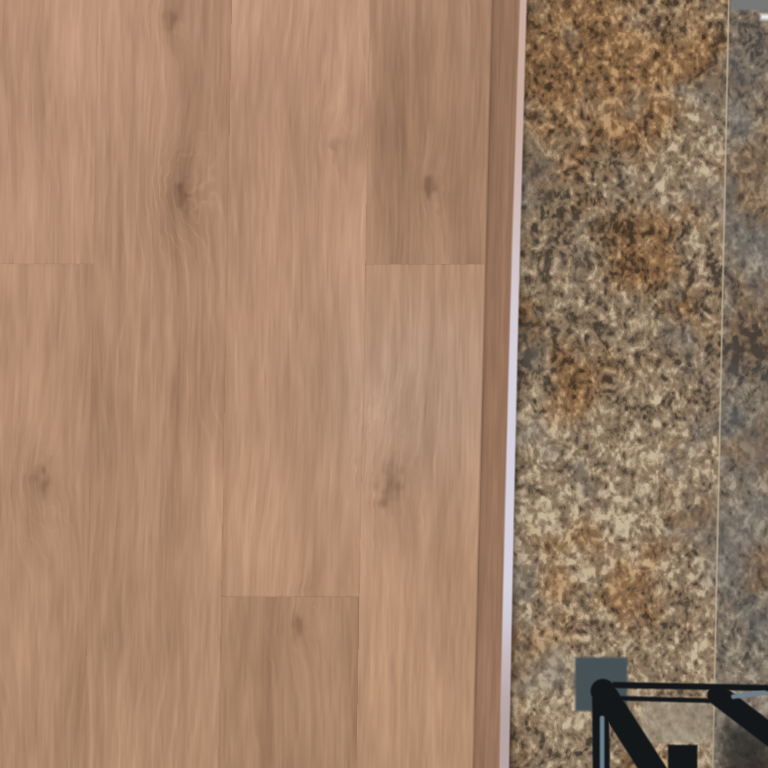
Reproduce this texture procedurally as a Shadertoy shader.

```glsl
// Wood plank floor beside a speckled stone slab, split by a pale metal strip,
// with a dark bracket at lower right. Grain and stone are layered value noise;
// knots bend the grain; hard parts are distance functions.

float hash(vec2 p) {
    vec3 q = fract(p.xyx * 0.1031);
    q += dot(q, q.yzx + 33.33);
    return fract((q.x + q.y) * q.z);
}

float noise(vec2 p) {
    vec2 i = floor(p), f = fract(p);
    f = f * f * (3.0 - 2.0 * f);
    return mix(mix(hash(i), hash(i + vec2(1, 0)), f.x),
               mix(hash(i + vec2(0, 1)), hash(i + 1.0), f.x), f.y);
}

float fbm(vec2 p) {
    float sum = 0.0, amp = 0.53;
    for (int i = 0; i < 4; i++) {
        sum += amp * noise(p);
        p = mat2(1.6, 1.2, -1.2, 1.6) * p + 7.3;
        amp *= 0.5;
    }
    return sum;
}

// Octaves without rotation keep the fibres upright.
float fibre(vec2 p) {
    return 0.5 * noise(p) + 0.3 * noise(p * 2.1 + 9.0) + 0.2 * noise(p * 4.3 + 4.0);
}

float segment(vec2 p, vec2 a, vec2 b) {
    vec2 d = b - a;
    return length(p - a - d * clamp(dot(p - a, d) / dot(d, d), 0.0, 1.0));
}

float box(vec2 p, vec2 center, vec2 halfSize) {
    vec2 d = abs(p - center) - halfSize;
    return length(max(d, 0.0)) + min(max(d.x, d.y), 0.0);
}

float cover(float d, float soft) { return 1.0 - smoothstep(-soft, soft, d); }

vec3 wood(vec2 p) {
    // Planks lean slightly left toward the bottom.
    float s = p.x + 0.018 * (1.0 - p.y);
    int id = int(step(0.128, s) + step(0.302, s) + step(0.482, s));
    float joint = vec4(0.656, -1, 0.223, 0.656)[id];
    float upper = cover(joint - p.y, 0.002);
    float light = mix(vec4(0.97, 0.98, 0.93, 1.02)[id], vec4(1.02, 0.99, 1.02, 0.92)[id], upper);
    float seed = float(id) * 13.7 + step(joint, p.y) * 5.3;

    // Knots: position, radius, strength.
    vec4 knots[7] = vec4[7](
        vec4(0.237, 0.75, 0.014, 1), vec4(0.053, 0.37, 0.014, 1),
        vec4(0.506, 0.368, 0.02, 1), vec4(0.388, 0.185, 0.012, 0.9),
        vec4(0.56, 0.758, 0.01, 0.8), vec4(0.223, 0.98, 0.012, 0.9),
        vec4(0.437, 0.81, 0.012, 0.6));
    vec2 wobble = 0.9 * vec2(noise(p * 90.0), noise(p * 90.0 + 31.0)) - 0.45;
    float bend = 0.0;
    for (int i = 0; i < 7; i++) {
        vec2 d = (p - knots[i].xy) / (knots[i].z * vec2(1, 2)) + wobble;
        float r2 = dot(d, d);
        bend += knots[i].w * exp(-r2 * 0.22);
        light -= knots[i].w * (0.16 * exp(-r2 * 3.0) + 0.07 * exp(-r2 * 0.3));
    }

    vec2 g = vec2(s + 0.012 * bend + 0.012 * noise(p * vec2(9, 5) + seed), p.y);
    light += 0.17 * fibre(g * vec2(28, 3) + seed) + 0.14 * fibre(g * vec2(130, 9) + seed)
           + 0.06 * noise(g * vec2(330, 30) + seed) + 0.09 * fbm(p * 6.0) - 0.2;

    // Arched growth lines, strongest in the second plank.
    float growth = g.x * 45.0 + bend * 2.2 + 3.0 * fibre(p * vec2(14, 4) + seed);
    float arch = smoothstep(0.32, 0.5, abs(fract(growth) - 0.5));
    light += (id == 1 ? 0.06 : 0.03) * noise(p * 8.0 + seed) * (arch - 0.4);

    // Faint seams, end joints and a soft sheen.
    float seam = min(min(abs(s - 0.128), abs(s - 0.302)), abs(s - 0.482));
    light -= 0.04 * (cover(seam - 0.001, 0.002) + cover(abs(p.y - joint) - 0.001, 0.002));
    light -= 0.05 * exp(-abs(s - 0.12) * 90.0) * (1.0 - p.y);
    float sheen = length(p - vec2(0.55, 0.49));
    vec3 col = mix(vec3(0.67, 0.525, 0.415), vec3(0.69, 0.54, 0.44), p.y);
    col = mix(col, vec3(0.69, 0.57, 0.49), 0.7 * exp(-sheen * sheen * 60.0));
    return col * pow(vec3(max(light, 0.1)), vec3(1, 1.12, 1.24));
}

vec3 stone(vec2 p) {
    vec2 q = p + 0.005 * vec2(noise(p * 60.0), noise(p * 60.0 + 17.0));
    float level = 0.85 * fbm(q * vec2(120, 100)) + 0.3 * noise(q * vec2(230, 190))
                + 0.35 * fbm(p * vec2(9, 11) + 3.0) - 0.27;
    level += 0.07 * cover(p.y - 0.46, 0.06) - 0.07 * exp(-abs(p.y - 0.53) * 20.0);
    vec3 col = mix(vec3(0.29, 0.25, 0.21), vec3(0.54, 0.46, 0.37), smoothstep(0.15, 0.5, level));
    col = mix(col, vec3(0.78, 0.71, 0.6), smoothstep(0.45, 0.85, level));
    float rust = smoothstep(0.4, 0.7, fbm(p * 12.0 + 41.0) + 0.25 * (p.y - 0.6));
    col *= mix(vec3(1), vec3(0.95, 0.84, 0.72), rust);
    return mix(col, vec3(0.42), 0.35 * smoothstep(0.5, 0.75, fbm(p * 16.0 + 80.0)));
}

void mainImage(out vec4 fragColor, in vec2 fragCoord) {
    vec2 p = fragCoord / iResolution.xy;
    float t = 1.0 - p.y;
    float trimLeft = 0.64 - 0.025 * t;
    float stripLeft = 0.677 - 0.034 * t + 0.007 * t * t;
    float stripRight = 0.686 - 0.029 * t + 0.006 * t * t;
    float slabSeam = 0.949 - 0.021 * t;

    // Stone, grayer beyond its bright seam, shadowed along the strip.
    vec3 slab = stone(p);
    slab = mix(slab, slab * 0.72 + vec3(0.09, 0.1, 0.11), cover(slabSeam - p.x, 0.0015));
    slab = mix(slab, vec3(0.74, 0.68, 0.58), 0.8 * cover(abs(p.x - slabSeam) - 0.0012, 0.0015));
    slab *= 1.0 - (0.2 + 0.3 * t) * exp(-max(p.x - stripRight, 0.0) * 170.0);
    slab = mix(slab, vec3(0.47), cover(box(p, vec2(0.98, 0.996), vec2(0.028, 0.01)), 0.004));
    slab = mix(slab, vec3(0.92), cover(box(p, vec2(1, 0.978), vec2(0.01, 0.004)), 0.004));

    // Floor, brown trim and pale strip.
    vec3 col = wood(p);
    vec3 trim = vec3(0.59, 0.45, 0.36) * (0.88 + 0.24 * fibre((p + vec2(0.025 * t, 0)) * vec2(170, 9)));
    trim *= 1.0 - 0.16 * exp(-abs(p.x - trimLeft - 0.002) * 400.0);
    col = mix(col, trim, cover(trimLeft - p.x, 0.002));
    vec3 metal = mix(vec3(0.8, 0.68, 0.63), vec3(0.84, 0.82, 0.87), smoothstep(0.1, 0.5, t));
    metal = mix(metal, vec3(0.72, 0.65, 0.65), smoothstep(0.75, 0.95, t));
    col = mix(col, metal, cover(stripLeft - p.x, 0.002));
    col = mix(col, slab, cover(stripRight - p.x, 0.002));

    // Bracket: pale gap, gray joint, black rails and legs, glints.
    col = mix(col, vec3(0.6, 0.56, 0.49), 0.65 * cover(box(p, vec2(0.882, 0.06), vec2(0.046, 0.027)), 0.004));
    col = mix(col, vec3(0.28, 0.32, 0.34), cover(box(p, vec2(0.783, 0.109), vec2(0.034, 0.035)), 0.003));
    col = mix(col, vec3(0.13), 0.75 * cover(box(p, vec2(0.975, 0.02), vec2(0.035, 0.04)), 0.02));
    float bars = min(segment(p, vec2(0.8, 0.108), vec2(1.01, 0.104)) - 0.004,
                     segment(p, vec2(0.8, 0.091), vec2(0.95, 0.087)) - 0.003);
    bars = min(bars, segment(p, vec2(0.785, 0.1), vec2(0.862, -0.02)) - 0.016);
    bars = min(bars, segment(p, vec2(0.782, 0.09), vec2(0.783, -0.02)) - 0.011);
    bars = min(bars, segment(p, vec2(0.935, 0.095), vec2(1.02, 0.03)) - 0.014);
    bars = min(bars, box(p, vec2(0.889, 0.012), vec2(0.019, 0.018)));
    col = mix(col, vec3(0.08, 0.09, 0.1), cover(bars, 0.002));
    float glint = min(segment(p, vec2(0.784, 0.065), vec2(0.784, 0)),
                      segment(p, vec2(0.955, 0.093), vec2(0.995, 0.098)));
    col = mix(col, vec3(0.42, 0.5, 0.56), cover(glint - 0.003, 0.002));
    fragColor = vec4(col, 1);
}
```
